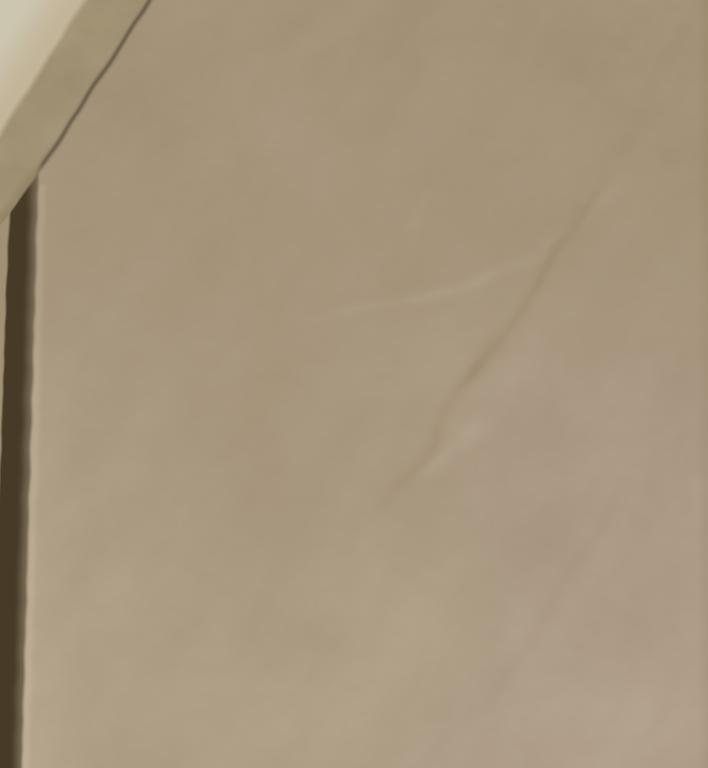
A Shadertoy shader for this texture:

```glsl
// Matte plaster wall with soft diagonal creases, framed at the left by a sloping
// trim with a thin groove, a cream corner and a dark vertical gap.
// Layered gradient noise sets the tone; line distances place creases and edges.

const vec3 WALL_DARK  = vec3(0.625, 0.555, 0.450);
const vec3 WALL_MID   = vec3(0.660, 0.592, 0.498);
const vec3 WALL_LIGHT = vec3(0.702, 0.640, 0.548);
const vec3 GREY_TINT  = vec3(0.004, -0.002, 0.014);
const vec3 TRIM       = vec3(0.630, 0.570, 0.455);
const vec3 CREAM      = vec3(0.765, 0.710, 0.600);
const vec3 CREAM_FAR  = vec3(0.800, 0.775, 0.690);
const vec3 GAP_DARK   = vec3(0.280, 0.232, 0.155);
const vec3 GAP_EDGE   = vec3(0.450, 0.400, 0.320);

const float CLOUD_AMOUNT = 0.42;  // broad blotches
const float STREAK_AMOUNT = 0.24; // diagonal trowel streaks
const float GRAIN_AMOUNT = 0.10;  // fine surface texture
const float EDGE = 0.003;         // half width of soft edges

vec2 gradientAt(vec2 cell) {
    uvec2 q = uvec2(ivec2(cell) + 4096) * uvec2(1597u, 3812u);
    uint h = (q.x ^ (q.y * 747u)) * 277803u;
    h = (h ^ (h >> 15)) * 73856u + q.x;
    h ^= h >> 13;
    float angle = float(h & 1023u) * 6.2832 / 1024.0;
    return vec2(cos(angle), sin(angle));
}

float noise(vec2 p) {
    vec2 i = floor(p), f = p - i;
    vec2 u = f * f * f * (f * (f * 6.0 - 15.0) + 10.0);
    vec2 e = vec2(1.0, 0.0);
    float a = dot(gradientAt(i), f);
    float b = dot(gradientAt(i + e.xy), f - e.xy);
    float c = dot(gradientAt(i + e.yx), f - e.yx);
    float d = dot(gradientAt(i + e.xx), f - e.xx);
    return mix(mix(a, b, u.x), mix(c, d, u.x), u.y);
}

float fbm(vec2 p) {
    float sum = 0.0, amp = 0.6;
    for (int i = 0; i < 4; i++) {
        sum += amp * noise(p);
        p = mat2(1.6, 1.2, -1.2, 1.6) * p + 7.3;
        amp *= 0.5;
    }
    return sum;
}

// Soft stroke from a to b that fades towards both ends
float stroke(vec2 p, vec2 a, vec2 b, float width) {
    vec2 ab = b - a;
    float t = dot(p - a, ab) / dot(ab, ab);
    float d = length(p - a - ab * clamp(t, 0.0, 1.0)) / width;
    float fade = smoothstep(-0.1, 0.25, t) * smoothstep(1.1, 0.75, t);
    return exp(-d * d) * fade;
}

float above(float d) { return smoothstep(-EDGE, EDGE, d); }

// Raised and sunken marks in the plaster, as a change of tone
float creases(vec2 p) {
    vec2 q = p + 0.014 * vec2(noise(p * 11.0), noise(p * 11.0 + 31.0));
    float dark = stroke(q, vec2(0.49, 0.32), vec2(0.66, 0.58), 0.009)
               + stroke(q, vec2(0.59, 0.47), vec2(0.79, 0.77), 0.008)
               + 0.45 * stroke(q, vec2(0.62, 0.05), vec2(0.82, 0.38), 0.012)
               + 0.45 * stroke(q, vec2(0.85, 0.90), vec2(0.93, 1.02), 0.012);
    float light = 0.7 * stroke(q, vec2(0.39, 0.58), vec2(0.61, 0.62), 0.007)
                + stroke(q, vec2(0.54, 0.605), vec2(0.72, 0.67), 0.007)
                + 0.6 * stroke(q, vec2(0.69, 0.66), vec2(0.84, 0.78), 0.010)
                + stroke(q, vec2(0.53, 0.38), vec2(0.65, 0.46), 0.014)
                + 0.8 * stroke(q, vec2(0.53, 0.70), vec2(0.56, 0.75), 0.010)
                + 0.5 * stroke(q, vec2(0.31, 0.89), vec2(0.54, 1.03), 0.016);
    float patches = 0.7 + 0.6 * noise(p * 24.0);
    return (0.36 * light - 0.42 * dark) * patches;
}

vec3 wallColor(vec2 p) {
    vec2 along = mat2(0.84, 0.54, -0.54, 0.84) * p; // x across, y along streaks
    along = vec2(dot(p, vec2(0.84, -0.54)), dot(p, vec2(0.54, 0.84)));
    float tone = mix(0.78, 0.22, smoothstep(0.0, 0.95, p.y));
    tone += CLOUD_AMOUNT * fbm(p * 4.5 + 3.0);
    tone += STREAK_AMOUNT * fbm(along * vec2(13.0, 5.0));
    tone += GRAIN_AMOUNT * fbm(p * vec2(34.0, 50.0));
    tone += 0.25 * smoothstep(0.13, 0.03, p.x) * smoothstep(0.8, 0.5, p.y);
    tone -= 0.3 * smoothstep(0.905, 0.925, p.x);
    tone += creases(p);
    vec3 col = tone < 0.5 ? mix(WALL_DARK, WALL_MID, max(tone, -0.5) * 2.0)
                          : mix(WALL_MID, WALL_LIGHT, min(tone, 1.4) * 2.0 - 1.0);
    float grey = smoothstep(0.45, 0.75, p.x + 0.3 * noise(p * 3.0));
    return col + GREY_TINT * grey * smoothstep(0.75, 0.35, p.y);
}

void mainImage(out vec4 fragColor, in vec2 fragCoord) {
    vec2 p = fragCoord / iResolution.y;
    p.x *= 0.922 * iResolution.y / iResolution.x;
    vec3 col = wallColor(p);
    float wobble = 0.002 * noise(p * 30.0);

    // Dark vertical gap, lighter towards its right rim
    float right = mix(0.028, 0.049, p.y / 0.75) + wobble;
    float left = mix(-0.014, 0.011, p.y / 0.72) + wobble;
    vec3 gap = mix(GAP_DARK, GAP_EDGE, smoothstep(right - 0.016, right, p.x));
    col += 0.035 * exp(-pow((p.x - right - 0.006) / 0.005, 2.0)) * above(0.76 - p.y);
    col = mix(col, gap, above(right - p.x) * above(p.x - left));
    col = mix(col, TRIM, above(left - p.x));

    // Sloping trim, its groove and the cream corner
    float groove = dot(p - vec2(0.052, 0.779), vec2(-0.840, 0.543)) + wobble;
    float sill = p.y - 0.707 - 1.25 * p.x + wobble;
    vec3 trim = TRIM + 0.05 * fbm(p * 14.0) - 0.05 * smoothstep(0.03, 0.0, sill);
    col = mix(col, trim, above(groove) * above(sill));
    float line = exp(-pow(groove / 0.0032, 2.0)) * smoothstep(0.77, 0.79, p.y);
    col = mix(col, GAP_EDGE * 0.86, 0.85 * line);
    float corner = dot(p - vec2(0.0, 0.824), vec2(-0.846, 0.533)) + wobble;
    vec3 cream = mix(CREAM, CREAM_FAR, smoothstep(0.01, 0.07, corner));
    col = mix(col, cream, smoothstep(-0.005, 0.006, corner));

    fragColor = vec4(clamp(col, 0.0, 1.0), 1.0);
}
```
